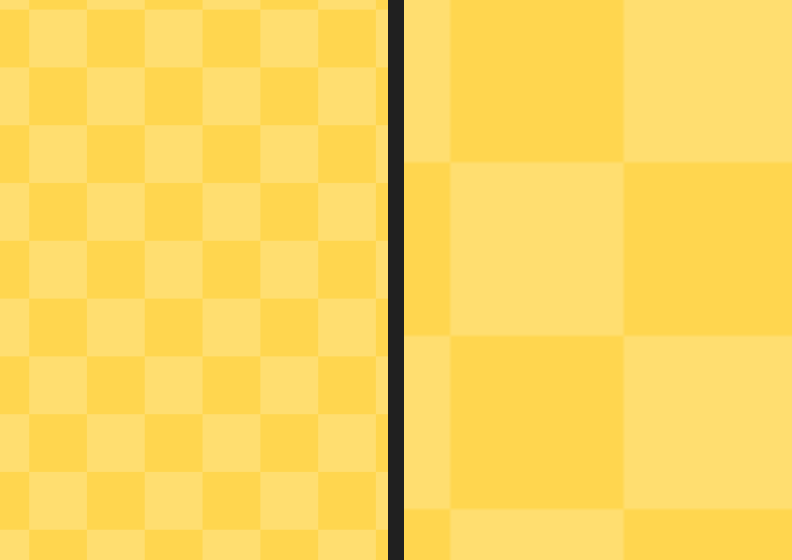
Left, the full canvas; right, a detail of the centre.
Write a Shadertoy shader that draws this pattern.

```glsl
// Two-tone yellow checkerboard of flat square cells.

#define CELL_SIZE 0.1032              // cell side, in canvas heights
#define GRID_ORIGIN vec2(0.0521, 0.0540) // a cell corner, in canvas heights
#define EDGE_WIDTH 0.002              // edge blend, in canvas heights
#define DEEP_YELLOW vec3(1.00, 0.84, 0.31)
#define PALE_YELLOW vec3(1.00, 0.87, 0.44)

// Signed distance to the nearest cell edge per axis: positive in even cells.
vec2 stripeDistance(vec2 cell) {
    return 0.5 - abs(mod(cell + 0.5, 2.0) - 1.0);
}

void mainImage(out vec4 fragColor, in vec2 fragCoord) {
    vec2 position = fragCoord / iResolution.y;
    vec2 cell = (position - GRID_ORIGIN) / CELL_SIZE;

    // Smoothed square waves in [-1, 1]; their product is the checker sign.
    float blend = max(EDGE_WIDTH, 1.0 / iResolution.y) / CELL_SIZE;
    vec2 wave = clamp(2.0 * stripeDistance(cell) / blend, -1.0, 1.0);
    float checker = 0.5 + 0.5 * wave.x * wave.y;

    fragColor = vec4(mix(DEEP_YELLOW, PALE_YELLOW, checker), 1.0);
}
```
